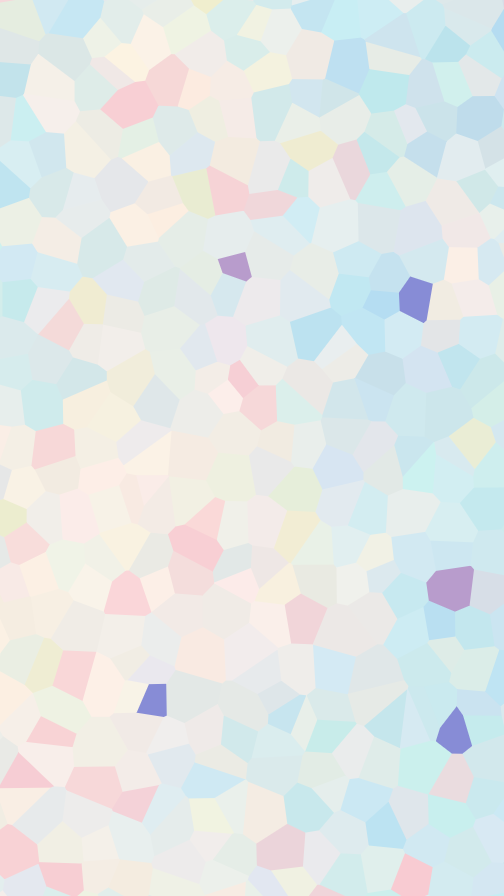
Reproduce this background procedurally as a Shadertoy shader.

```glsl
#define CELLS 14.0          // cells across the canvas width
#define JITTER 0.96         // how far sites stray inside their grid squares
#define MIX_SPREAD 0.62     // random shift between warm and cool
#define TINT_SPREAD 0.055   // random shift of each colour channel
#define PASTEL_SHARE 0.13   // chance of a soft pink, yellow or blue cell
#define VIVID_SHARE 0.018   // chance of a saturated cell
#define CREAM vec3(0.965, 0.935, 0.895)
#define MIST vec3(0.89, 0.92, 0.92)
#define AQUA vec3(0.81, 0.935, 0.945)
#define SKY vec3(0.75, 0.87, 0.935)

float hash(vec2 p, float salt) {
    return fract(sin(dot(p, vec2(127.1, 311.7)) + salt * 74.7) * 43758.5);
}

vec2 cellSite(vec2 cell) {
    vec2 offset = vec2(hash(cell, 1.0), hash(cell, 2.0)) - 0.5;
    return cell + 0.5 + JITTER * offset;
}

float glow(vec2 p, vec2 centre, float radius) {
    vec2 d = (p - centre) * vec2(1.0, 1.78) / radius;
    return exp(-dot(d, d));
}

// Broad warm and cool zones: 0 is cream, 1 is blue
float coolness(vec2 p) {
    float lowerRight = smoothstep(0.5, 1.0, p.x) * (1.0 - smoothstep(0.5, 0.68, p.y));
    float upperBand = smoothstep(0.48, 0.64, p.y);
    float cool = 0.51 + 0.34 * lowerRight + 0.22 * upperBand;
    cool += 0.2 * glow(p, vec2(0.58, 0.1), 0.2);
    cool -= 0.42 * glow(p, vec2(0.27, 0.42), 0.4);
    cool -= 0.3 * glow(p, vec2(0.1, 0.16), 0.32);
    cool -= 0.5 * glow(p, vec2(0.22, 0.79), 0.18);
    cool -= 0.5 * glow(p, vec2(0.4, 0.95), 0.22);
    cool -= 0.35 * glow(p, vec2(0.97, 0.7), 0.15);
    return cool;
}

vec3 vividColour(float pick) {
    vec3 violet = mix(vec3(0.53, 0.55, 0.84), vec3(0.72, 0.61, 0.80), step(0.25, pick));
    vec3 blue = mix(vec3(0.51, 0.79, 0.92), vec3(0.71, 0.79, 0.88), step(0.75, pick));
    return mix(violet, blue, step(0.5, pick));
}

vec3 cellColour(vec2 cell) {
    vec2 aspect = vec2(1.0, iResolution.x / iResolution.y);
    vec2 place = cellSite(cell) / CELLS * aspect;
    float zone = coolness(place);
    float t = clamp(zone + MIX_SPREAD * (hash(cell, 3.0) - 0.5), 0.0, 1.0);

    // Base run from cream through mist to aqua or sky
    float blueness = hash(cell, 4.0) * mix(0.45, 0.95, smoothstep(0.4, 0.75, place.y));
    vec3 cool = mix(AQUA, SKY, blueness);
    vec3 colour = mix(CREAM, MIST, smoothstep(0.15, 0.55, t));
    colour = mix(colour, cool, smoothstep(0.45, 0.85, t));

    // Small independent tint
    vec3 tint = vec3(hash(cell, 5.0), hash(cell, 6.0), hash(cell, 7.0)) - 0.5;
    colour += TINT_SPREAD * vec3(1.0, 0.7, 0.8) * tint;

    // Occasional pastels: pinks in warm zones, blues in cool ones
    float pick = hash(cell, 8.0);
    float strength = mix(0.35, 1.0, hash(cell, 9.0));
    vec3 warmPastel = mix(vec3(0.975, 0.79, 0.82), vec3(0.94, 0.93, 0.79), step(0.72, pick));
    vec3 coolPastel = mix(vec3(0.70, 0.86, 0.945), vec3(0.85, 0.86, 0.90), step(0.7, pick));
    vec3 pastel = mix(warmPastel, coolPastel, step(0.62, t));
    float roll = hash(cell, 10.0);
    colour = mix(colour, pastel, strength * step(roll, PASTEL_SHARE));

    // Rare saturated cells
    colour = mix(colour, vividColour(pick), step(1.0 - VIVID_SHARE, roll));
    return clamp(colour, 0.0, 1.0);
}

void mainImage(out vec4 fragColor, in vec2 fragCoord) {
    vec2 p = fragCoord / iResolution.x * CELLS;
    vec2 home = floor(p);

    // Nearest site
    vec2 ownCell = home;
    vec2 toOwn = vec2(9.0);
    for (int y = -2; y <= 2; y++)
    for (int x = -2; x <= 2; x++) {
        vec2 cell = home + vec2(x, y);
        vec2 toSite = cellSite(cell) - p;
        if (dot(toSite, toSite) < dot(toOwn, toOwn)) {
            toOwn = toSite;
            ownCell = cell;
        }
    }

    // Closest straight border and the cell behind it
    vec2 nextCell = ownCell;
    float edge = 9.0;
    for (int y = -2; y <= 2; y++)
    for (int x = -2; x <= 2; x++) {
        vec2 cell = ownCell + vec2(x, y);
        if (x == 0 && y == 0) continue;
        vec2 toSite = cellSite(cell) - p;
        float d = dot(0.5 * (toOwn + toSite), normalize(toSite - toOwn));
        if (d < edge) {
            edge = d;
            nextCell = cell;
        }
    }

    // Blend across one pixel at the border
    float pixel = CELLS / iResolution.x;
    float inside = clamp(0.5 + edge / pixel, 0.0, 1.0);
    fragColor = vec4(mix(cellColour(nextCell), cellColour(ownCell), inside), 1.0);
}
```
